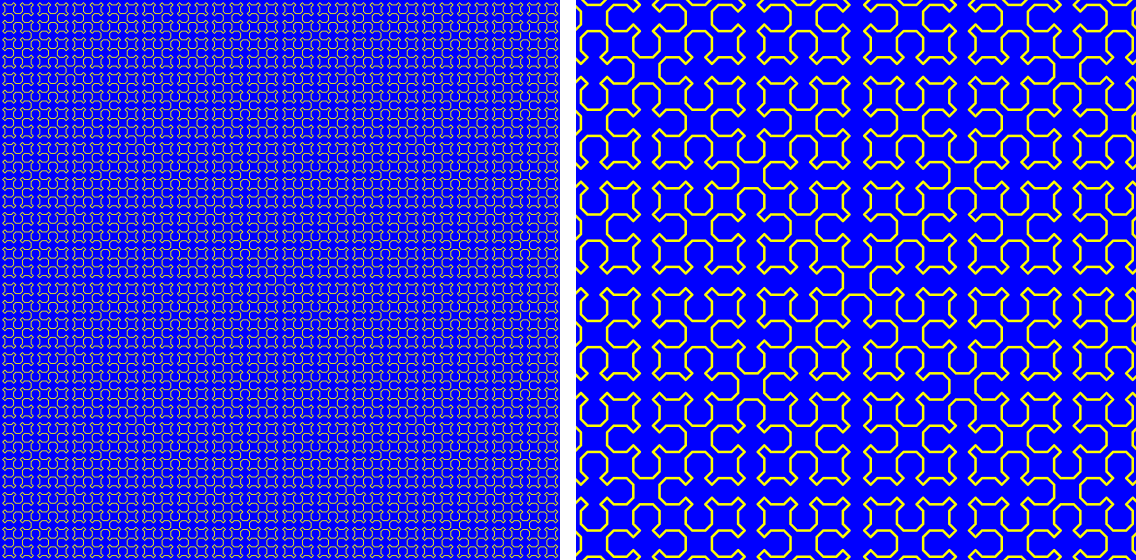
Left, the full canvas; right, a detail of the centre.
A WebGL 1 fragment shader for this pattern:

```glsl
precision highp float;
// Closed Sierpinski curve: thin yellow line on blue, a 32 by 32 grid of crosses joined level by level.

uniform vec2 u_resolution;

#define LEVELS 5              // joining levels above the single cross
#define CELLS 32.0            // crosses per side, 2^LEVELS
#define STEP 8.0              // curve steps per cell
#define LINE_WIDTH 0.0015     // in canvas units
#define DRIFT 0.00098         // slow slide of the line within each half
#define GROUND vec3(0.0, 0.0, 1.0)
#define INK vec3(1.0, 1.0, 0.0)

float segmentDistance(vec2 p, vec2 a, vec2 b) {
  vec2 ab = b - a;
  float t = clamp(dot(p - a, ab) / dot(ab, ab), 0.0, 1.0);
  return length(p - a - ab * t);
}

// A grid corner joins its four crosses when both coordinates
// are odd multiples of the same power of two.
bool isJoint(vec2 corner) {
  float size = 1.0;
  for (int i = 0; i < LEVELS; i++) {
    vec2 offset = abs(mod(corner, 2.0 * size) - size);
    if (max(offset.x, offset.y) < 0.5) return true;
    size *= 2.0;
  }
  return false;
}

// Distance to the curve, in canvas units.
float curveDistance(vec2 p) {
  vec2 grid = p * CELLS;
  vec2 cell = floor(grid);
  vec2 local = (grid - cell - 0.5) * STEP;
  bool joined = isJoint(cell + step(0.0, local));

  // Fold the cross into one eighth.
  vec2 q = abs(local);
  if (q.x > q.y) q = q.yx;

  // Flat side, arm, then either a passage to the next cross or a cut tip.
  vec2 armEnd = vec2(2.0, 3.0);
  vec2 tipEnd = joined ? vec2(2.0, 4.0) : vec2(2.5);
  float d = segmentDistance(q, vec2(0.0, 2.0), vec2(1.0, 2.0));
  d = min(d, segmentDistance(q, vec2(1.0, 2.0), armEnd));
  d = min(d, segmentDistance(q, armEnd, tipEnd));
  return d / (STEP * CELLS);
}

void main() {
  vec2 uv = gl_FragCoord.xy / u_resolution;
  float pixel = 1.0 / min(u_resolution.x, u_resolution.y);

  // Slide right and down, restarting at each half.
  vec2 phase = fract(uv * 2.0);
  vec2 p = uv - DRIFT * vec2(1.0 - phase.x, -phase.y);

  // Box-filtered coverage of the line.
  float width = LINE_WIDTH / pixel;
  float coverage = 0.5 * width + 0.5 - curveDistance(p) / pixel;
  coverage = clamp(coverage, 0.0, min(width, 1.0));

  gl_FragColor = vec4(mix(GROUND, INK, coverage), 1.0);
}
```
